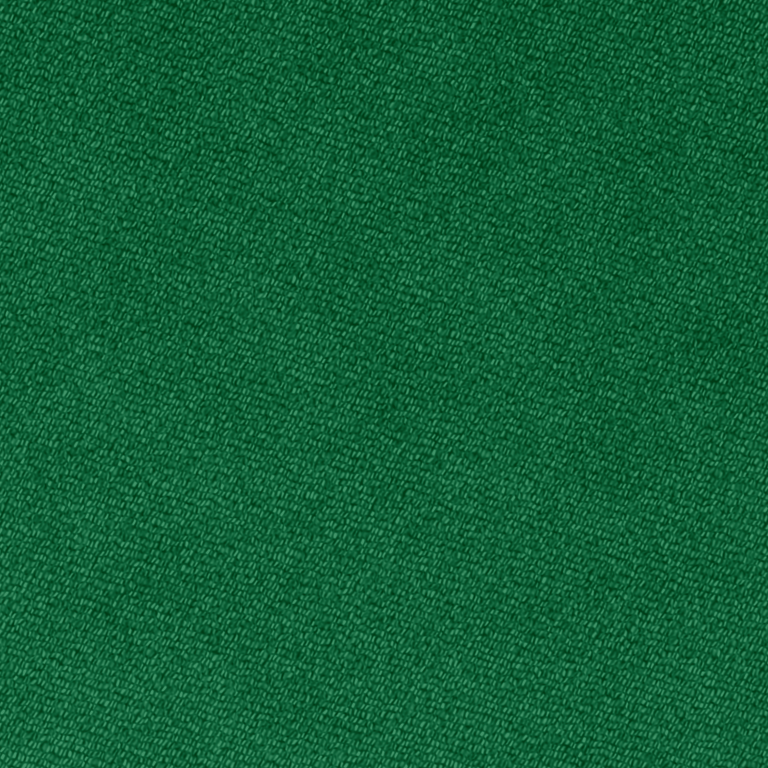
Reproduce this texture procedurally as a WebGL 2 fragment shader.

```glsl
#version 300 es
precision highp float;

uniform vec2 u_resolution;
out vec4 fragColor;

const vec3 SHADOW = vec3(0.0, 0.255, 0.105);
const vec3 BODY = vec3(0.04, 0.37, 0.21);
const vec3 SHEEN = vec3(0.22, 0.55, 0.38);
const float BODY_TONE = 0.4;           // tone at which BODY is reached
const float LEAN = 1.08;               // stitch angle from horizontal, radians
const vec2 PITCH = vec2(0.0057, 0.0100); // thread width and stitch length
const float SATIN_STEP = -0.12;        // lengthwise shift per thread
const float SHIFT_JITTER = 0.3;
const float BASE_TONE = 0.2;
const float STITCH_RELIEF = 0.64;
const float STITCH_VARIATION = 0.5;
const float FIBRE_ROUGHNESS = 0.62;
const float WARP_AMOUNT = 0.45;        // thread wander, in thread widths
const float LIGHT_FALLOFF = 0.17;
const float MOTTLE = 0.075;
const int SAMPLES = 2;                 // per pixel side
const float TAU = 6.28318;

float hash(vec2 p) {
    vec3 q = fract(vec3(p.xyx) * 0.1031);
    q += dot(q, q.yzx + 33.33);
    return fract((q.x + q.y) * q.z);
}

vec2 gradient(vec2 cell) {
    float angle = TAU * hash(cell + 71.0);
    return vec2(cos(angle), sin(angle));
}

float gradientNoise(vec2 p) {
    vec2 cell = floor(p);
    vec2 f = fract(p);
    vec2 w = f * f * f * (f * (f * 6.0 - 15.0) + 10.0);
    float a = dot(gradient(cell), f);
    float b = dot(gradient(cell + vec2(1, 0)), f - vec2(1, 0));
    float c = dot(gradient(cell + vec2(0, 1)), f - vec2(0, 1));
    float d = dot(gradient(cell + vec2(1, 1)), f - vec2(1, 1));
    return mix(mix(a, b, w.x), mix(c, d, w.x), w.y);
}

// Brightness of the raised stitches and their loose fibres.
float weaveTone(vec2 uv) {
    vec2 along = vec2(cos(LEAN), sin(LEAN));
    vec2 thread = vec2(dot(uv, vec2(along.y, -along.x)), dot(uv, along)) / PITCH;
    vec2 wander = vec2(gradientNoise(thread * vec2(0.5, 0.7)),
                       gradientNoise(thread * 0.4 + 40.0));
    thread += WARP_AMOUNT * wander;

    float column = floor(thread.x);
    float shift = column * SATIN_STEP + SHIFT_JITTER * hash(vec2(column, 7.0));
    float run = thread.y + shift;
    vec2 cell = vec2(column, floor(run));
    vec2 local = vec2(fract(thread.x), fract(run)) - 0.5;

    float across = 0.5 + 0.5 * cos(TAU * local.x);
    float ends = 1.0 - smoothstep(0.2, 0.5, abs(local.y));
    float stitch = across * ends;
    float variation = STITCH_VARIATION * (hash(cell) - 0.5);
    float fibre = FIBRE_ROUGHNESS * gradientNoise(thread * vec2(1.2, 1.3) + 90.0);
    return BASE_TONE + stitch * (STITCH_RELIEF + variation) + fibre;
}

vec3 dye(float tone) {
    vec3 low = mix(SHADOW, BODY, clamp(tone / BODY_TONE, -0.2, 1.0));
    float lift = clamp((tone - BODY_TONE) / (1.0 - BODY_TONE), 0.0, 1.2);
    return max(low + (SHEEN - BODY) * lift, 0.0);
}

void main() {
    vec3 color = vec3(0.0);
    for (int j = 0; j < SAMPLES; j++) {
        for (int i = 0; i < SAMPLES; i++) {
            vec2 offset = (vec2(i, j) + 0.5) / float(SAMPLES) - 0.5;
            vec2 uv = (gl_FragCoord.xy + offset) / u_resolution.y;
            // Soft light from the lower left and faint cloudy patches
            float light = LIGHT_FALLOFF * (0.5 - 0.35 * uv.x - 0.65 * uv.y);
            float cloud = MOTTLE * (gradientNoise(uv * 7.0) + gradientNoise(uv * 23.0));
            color += dye(weaveTone(uv) + light + cloud);
        }
    }
    fragColor = vec4(color / float(SAMPLES * SAMPLES), 1.0);
}
```
